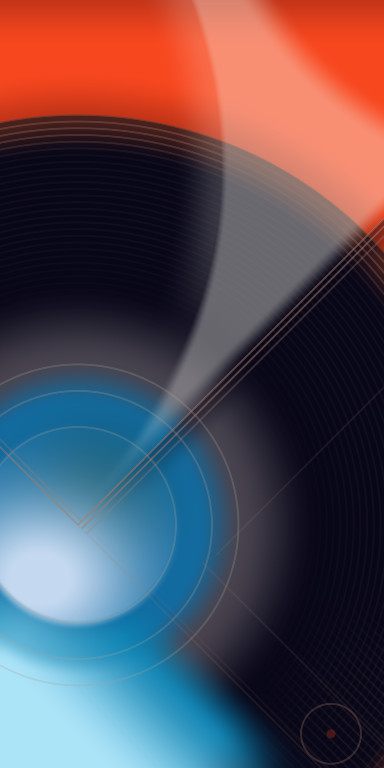
This background is drawn by a WebGL 1 fragment shader. Its source:

```glsl
precision highp float;
// A dark grooved disc with a glowing blue core on a warm red field, crossed by
// a curved pale beam. Soft radial and diagonal masks layer the colours, and
// thin lines from distance functions add the drawn detail.

uniform vec2 u_resolution;

#define HUB vec2(0.203, 0.633)
#define DISC_RADIUS 1.068
#define GROOVE_STEP 0.0175
#define BEAM_STRENGTH 0.40
#define LINE_WIDTH 0.0012
#define DIAL vec2(0.862, 0.089)
#define DIAL_RADIUS 0.078

const vec3 RED_BRIGHT = vec3(0.97, 0.28, 0.12);
const vec3 RED_DEEP = vec3(0.72, 0.19, 0.09);
const vec3 NAVY = vec3(0.033, 0.028, 0.095);
const vec3 RIM_BROWN = vec3(0.29, 0.13, 0.11);
const vec3 MAUVE = vec3(0.285, 0.265, 0.31);
const vec3 BLUE = vec3(0.07, 0.42, 0.63);
const vec3 TEAL = vec3(0.08, 0.35, 0.44);
const vec3 CYAN = vec3(0.04, 0.50, 0.69);
const vec3 ICE = vec3(0.67, 0.89, 0.97);
const vec3 PEARL = vec3(0.77, 0.85, 0.94);
const vec3 BEAM = vec3(0.98, 0.98, 0.95);
const vec3 COPPER = vec3(0.66, 0.48, 0.40);

// 1 below a, falling smoothly to 0 above b
float fade(float a, float b, float x) {
  return 1.0 - smoothstep(a, b, x);
}

// Soft round spot
float spot(vec2 d, float size) {
  return exp(-dot(d, d) / (size * size));
}

// Antialiased thin line at distance zero
float stroke(float d) {
  float px = 1.0 / u_resolution.x;
  return fade(LINE_WIDTH, LINE_WIDTH + px, abs(d));
}

// Evenly repeated thin lines
float strokes(float x, float gap) {
  return stroke((fract(x / gap) - 0.5) * gap);
}

void main() {
  vec2 p = gl_FragCoord.xy / u_resolution.x;
  float px = 1.0 / u_resolution.x;
  vec2 q = p - HUB;
  float r = length(q);
  float along = (q.x + q.y) * 0.70711;   // towards upper right
  float across = (q.y - q.x) * 0.70711;  // towards upper left

  // Warm field, shaded at the top and around the disc
  float heat = fade(1.87, 2.05, p.y) * smoothstep(1.03, 1.19, r);
  vec3 col = mix(RED_DEEP, RED_BRIGHT, heat);

  // Disc with a brown rim and a mauve halo
  float disc = fade(DISC_RADIUS - px, DISC_RADIUS + px, r);
  vec3 face = mix(NAVY, RIM_BROWN, smoothstep(0.96, DISC_RADIUS, r));
  face = mix(face, MAUVE, fade(0.41, 0.63, r));
  col = mix(col, face, disc);

  // Blue core with a teal heart
  col = mix(col, BLUE, fade(0.31, 0.43, r));
  col = mix(col, TEAL, 0.85 * spot(q - vec2(0.05, 0.09), 0.17));

  // Icy glow filling the lower left wedge
  float wedge = fade(-0.14, 0.01, along) * fade(-0.02, 0.14, across);
  col = mix(col, CYAN, wedge * smoothstep(0.22, 0.32, r) * smoothstep(-0.92, -0.62, across));
  float ice = fade(-0.40, -0.07, along) * fade(-0.12, 0.12, across);
  ice *= mix(0.62, 1.0, smoothstep(0.34, 0.40, r));
  col = mix(col, ICE, ice * smoothstep(0.245, 0.265, r));

  // Pearl light inside the inner ring
  float pearl = spot((q - vec2(-0.10, -0.14)) * vec2(0.85, 1.0), 0.215);
  col = mix(col, PEARL, min(1.0, 1.1 * pearl) * fade(0.245, 0.275, r));

  // Shadow under the main diagonal
  float shade = fade(0.0, 0.09, -across) * step(across, 0.0) * smoothstep(0.05, 0.45, along);
  col = mix(col, NAVY, 0.45 * shade);

  // Beam between a curved left edge, the diagonal and a round upper corner
  float leftEdge = length(p - vec2(-0.68, 1.56)) - 1.25;
  float corner = length(p - vec2(1.5, 2.5)) - 0.952;
  float body = smoothstep(-0.012, 0.025, leftEdge);
  float haze = 0.5 * smoothstep(-0.12, 0.02, leftEdge) * smoothstep(0.45, 0.9, r);
  float beam = max(body, haze) * smoothstep(-0.004, 0.05, across);
  beam *= smoothstep(-0.04, 0.06, corner) * smoothstep(0.08, 0.85, r + 0.15);
  col = mix(col, BEAM, BEAM_STRENGTH * beam * step(0.0, along));

  // Grooves, clearest close to the rim
  float groove = strokes(DISC_RADIUS - r + 0.5 * GROOVE_STEP, GROOVE_STEP);
  float clear = 0.05 * smoothstep(0.5, 0.8, r) + 0.25 * smoothstep(0.96, 1.03, r);
  col = mix(col, COPPER, groove * clear * disc * smoothstep(-0.1, 0.3, along));

  // Core rings
  float rings = stroke(r - 0.255) + stroke(r - 0.349) + stroke(r - 0.418);
  col = mix(col, mix(COPPER, ICE, 0.35), 0.25 * rings);

  // Paired main diagonal and its branch to the upper left
  float pair = stroke(across) + stroke(across + 0.014) + 0.6 * stroke(across + 0.032);
  col = mix(col, COPPER, 0.5 * min(pair, 1.0) * step(0.0, along));
  float branch = stroke(along) + 0.6 * stroke(along - 0.014);
  col = mix(col, COPPER, branch * mix(0.13, 0.45, step(0.0, across)));

  // Faint construction lines and corner hatching
  float guides = stroke(along - 0.16) * step(across, -0.3);
  guides += stroke(across + 0.31) * step(0.2, along);
  float hatch = strokes(along, 0.02) * fade(0.05, 0.38, length(p - vec2(1.0, 0.1)));
  col = mix(col, COPPER, 0.12 * guides + 0.10 * hatch);

  // Small dial in the lower corner
  float dial = length(p - DIAL);
  col = mix(col, COPPER, 0.28 * stroke(dial - DIAL_RADIUS));
  col = mix(col, RED_DEEP, 0.35 * fade(0.009, 0.014, dial));

  gl_FragColor = vec4(clamp(col, 0.0, 1.0), 1.0);
}
```
